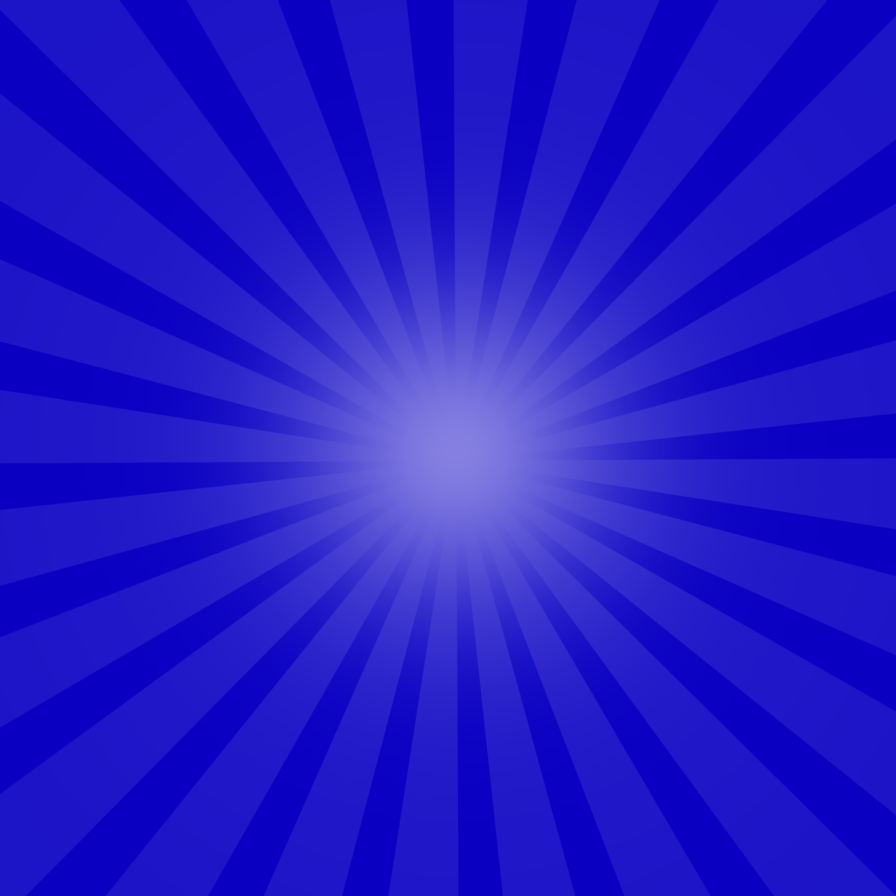
Write a three.js fragment shader that draws this background.

```glsl
// Blue sunburst: pale wedges fanning out behind a soft white central glow.
varying vec2 vUv;

#define RAY_COUNT 24.0
#define RAY_CENTER vec2(0.509, 0.4857)
#define GAP_ANGLE 0.0565
#define GAP_HALF_WIDTH 0.0508
#define RAY_ALPHA_INNER 0.1
#define RAY_ALPHA_OUTER 0.078
#define GLOW_CENTER vec2(0.509, 0.497)
#define GLOW_RADIUS 0.176
#define GLOW_ALPHA 0.5
#define EDGE_SOFTNESS 0.001

const float TAU = 6.2831853;
const vec3 DEEP_BLUE = vec3(0.036, 0.0, 0.762);
const vec3 WHITE = vec3(1.0);

// 1 on the pale wedges, 0 in the dark gaps between them.
float rayMask(vec2 p) {
  float period = TAU / RAY_COUNT;
  float angle = atan(p.y, p.x) - GAP_ANGLE;
  float fromGapAxis = abs(mod(angle + 0.5 * period, period) - 0.5 * period);
  float edgeDistance = length(p) * sin(fromGapAxis - GAP_HALF_WIDTH);
  return smoothstep(-EDGE_SOFTNESS, EDGE_SOFTNESS, edgeDistance);
}

// Wedge opacity: dissolves at the hub and dims slightly toward the corners.
float rayAlpha(float radius) {
  float hubFade = smoothstep(0.04, 0.25, radius);
  return hubFade * mix(RAY_ALPHA_INNER, RAY_ALPHA_OUTER, smoothstep(0.25, 0.65, radius));
}

float glowAlpha(vec2 p) {
  return GLOW_ALPHA * exp(-dot(p, p) / (GLOW_RADIUS * GLOW_RADIUS));
}

void main() {
  vec2 rayPos = vUv - RAY_CENTER;
  vec3 color = mix(DEEP_BLUE, WHITE, rayMask(rayPos) * rayAlpha(length(rayPos)));
  color = mix(color, WHITE, glowAlpha(vUv - GLOW_CENTER));
  gl_FragColor = vec4(color, 1.0);
}
```
